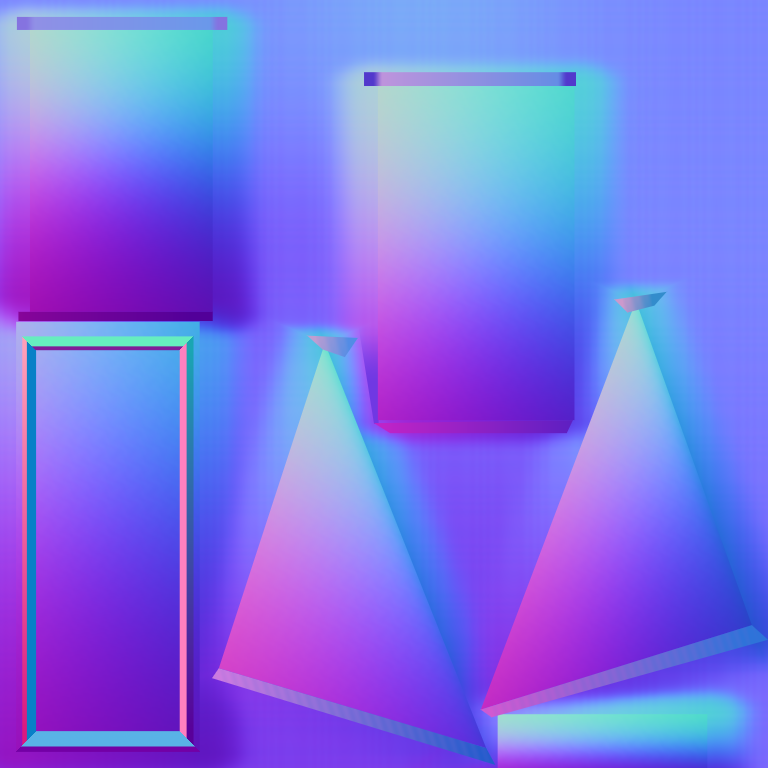
Write a WebGL 1 fragment shader that draws this texture map.

```glsl
precision highp float;
// Baked normal map: rectangular panels, a framed panel and two tall wedges.
// Faces hold linearly varying slopes; each bleeds its edge slope into the
// padding around it, and slopes are then encoded as colour.
uniform vec2 u_resolution;

// Running sums: weighted slope of the padding, slope and cover of the faces.
vec3 aura = vec3(0.), solid = vec3(0.);

vec3 encode(vec2 slope) { return .5 + .5 * normalize(vec3(slope, 1.)); }

// Antialiased coverage of a signed distance.
float fill(float d) { return clamp(.5 - d * u_resolution.y, 0., 1.); }

float box(vec2 p, vec2 lo, vec2 hi) {
  vec2 d = max(lo - p, p - hi);
  return min(max(d.x, d.y), 0.) + length(max(d, 0.));
}

// Distance to a line, positive on its right.
float side(vec2 p, vec2 a, vec2 b) {
  vec2 e = normalize(b - a);
  return dot(p - a, vec2(e.y, -e.x));
}

float quad(vec2 p, vec2 a, vec2 b, vec2 c, vec2 d) {
  return max(max(side(p, a, b), side(p, b, c)), max(side(p, c, d), side(p, d, a)));
}

void addFace(vec2 slope, float d, vec2 bleed, float reach) {
  reach = max(reach, 0.) / .035;
  aura += vec3(bleed, 1.) * exp(-reach * reach);
  solid = mix(solid, vec3(slope, 1.), fill(d));
}

// Slope ranges: xs runs left to right, ys runs bottom to top.
void panel(vec2 p, vec2 lo, vec2 hi, vec2 xs, vec2 ys) {
  vec2 q = clamp((p - lo) / (hi - lo), 0., 1.), k = vec2(1., 1.8);
  vec2 s = vec2(mix(xs.x, xs.y, q.x), mix(ys.y, ys.x, pow(1. - q.y, 1.3)));
  addFace(s, box(p, lo, hi), s, box(p * k, lo * k, hi * k));
}

// Corners left, right and apex, with a slope at each; the right edge is rounded.
void wedge(vec2 p, vec2 a, vec2 b, vec2 c, vec2 sa, vec2 sb, vec2 sc) {
  vec3 d = vec3(side(p, b, c), side(p, c, a), side(p, a, b));
  vec3 w = max(d / vec3(side(a, b, c), side(b, c, a), side(c, a, b)), 0.);
  w /= w.x + w.y + w.z;
  vec2 s = sa * w.x + sb * w.y + sc * w.z;
  vec2 bleed = s * vec2(.4, .8) - vec2(.3 + .7 * exp(-abs(d.x) / .025), 0.);
  s.x -= (.2 + .5 * w.z) * exp(-abs(d.x) / .012);
  float m = max(d.x, max(d.y, d.z));
  addFace(s, m, bleed, max(m, (p.y - c.y) * 2.5));
}

// Horizontal colour ramp inside a shape.
void ramp(inout vec3 col, vec3 left, vec3 right, float t, float d) {
  col = mix(col, mix(left, right, clamp(t, 0., 1.)), fill(d));
}

// Thin bar with dark ends.
void lip(inout vec3 col, vec2 p, vec2 lo, vec2 hi, vec3 left, vec3 right, vec3 end) {
  float t = (p.x - lo.x) / (hi.x - lo.x), k = smoothstep(.41, .46, abs(t - .5));
  ramp(col, mix(left, end, k), mix(right, end, k), t, box(p, lo, hi));
}

// Mitred frame with two bevels around the inner box.
vec3 framed(vec3 col, vec2 p, vec2 lo, vec2 hi) {
  vec2 a = lo - p, b = p - hi, width = vec2(.012, .018);
  float m = max(max(a.x, a.y), max(b.x, b.y)), h = clamp(-a.y / (hi.y - lo.y), 0., 1.);
  vec3 inner = vec3(.03, .5, .78), outer = mix(vec3(.85, .1, .5), vec3(1., .62, .72), h);
  if (m == b.x) {
    inner = vec3(1., .5, .75);
    outer = mix(vec3(.35, 0., .6), vec3(.1, .65, .7), h);
    width.x = .009;
  } else if (m == b.y) {
    inner = vec3(.5, .1, .6);
    outer = vec3(.4, .93, .75);
    width.x = .005;
  } else if (m == a.y) {
    inner = vec3(.35, .7, .9);
    outer = vec3(.45, 0., .65);
    width = vec2(.02, .027);
  }
  return mix(col, mix(outer, inner, fill(m - width.x)), fill(-m) * fill(m - width.y));
}

void main() {
  vec2 p = gl_FragCoord.xy / u_resolution;
  // Panels and wedges
  panel(p, vec2(.039, .594), vec2(.277, .961), vec2(.65, -.72), vec2(-2.2, 1.1));
  panel(p, vec2(.492, .453), vec2(.748, .888), vec2(.68, -.6), vec2(-1.3, 1.1));
  panel(p, vec2(.021), vec2(.26, .581), vec2(.42, -.6), vec2(-1.9, .45));
  panel(p, vec2(.648, 0.), vec2(.921, .07), vec2(.4, -.65), vec2(-.9, 1.2));
  wedge(p, vec2(.285, .13), vec2(.633, .026), vec2(.423, .553), vec2(1.17, -.83), vec2(-.45, -.86), vec2(.4, 1.27));
  wedge(p, vec2(.626, .076), vec2(.979, .186), vec2(.828, .608), vec2(1., -1.25), vec2(-1., -.85), vec2(.55, 1.15));
  // Padding: broad ambient slope, bleeding edges, faint streaks
  float low = 1. - smoothstep(.1, .75, p.y);
  vec2 top = p - vec2(.55, 1.), gap = p - vec2(.37, .68);
  vec2 ambient = vec2(-.04, .05 - .66 * low * (1. - .65 * smoothstep(.65, 1., p.x)));
  ambient.y += .3 * exp(-dot(top, top) * 25.) - .3 * exp(-dot(gap, gap) * 50.);
  vec2 padding = (ambient * .3 + aura.xy) / (.3 + aura.z);
  vec3 col = encode(padding + .012 * sin(p.yx * 400. + 3. * sin(p.yx * 90.)));
  // Shaded sliver beside the middle panel, then the faces with fine grain
  float sliver = quad(p, vec2(.466, .58), vec2(.487, .448), vec2(.493, .448), vec2(.493, .58));
  col = mix(col, vec3(.44, .22, .89), fill(sliver) * (1. - smoothstep(.5, .58, p.y)));
  vec2 grain = .008 * sin(p.yx * 310. + 2. * sin(p * 270.) + p * 190.);
  col = mix(col, encode(solid.xy / max(solid.z, .01) + grain), solid.z);
  // Lips and lower bevels of the two upper panels
  lip(col, p, vec2(.022, .961), vec2(.296, .978), vec3(.58, .56, .9), vec3(.4, .6, .92), vec3(.52, .45, .88));
  lip(col, p, vec2(.474, .888), vec2(.75, .906), vec3(.78, .58, .86), vec3(.36, .55, .9), vec3(.32, .22, .8));
  ramp(col, vec3(.55, .02, .6), vec3(.32, 0., .6), p.x * 4., box(p, vec2(.024, .582), vec2(.277, .594)));
  ramp(col, vec3(.75, .14, .78), vec3(.36, .12, .76), p.x * 4. - 2., quad(p, vec2(.508, .436), vec2(.738, .436), vec2(.746, .453), vec2(.487, .449)));
  col = framed(col, p, vec2(.047, .048), vec2(.234, .544));
  // Ribbed wedge rims and chipped tips
  float rib = .03 * sin(p.x * 500. + p.y * 160.);
  ramp(col, vec3(.8, .48, .88), vec3(.14, .36, .8), (p.x - .28) / .36 + rib, quad(p, vec2(.276, .117), vec2(.645, .004), vec2(.633, .026), vec2(.285, .13)));
  ramp(col, vec3(.82, .35, .82), vec3(.18, .45, .85), (p.x - .63) / .35 + rib, quad(p, vec2(.64, .066), vec2(1., .167), vec2(.979, .186), vec2(.626, .076)));
  ramp(col, vec3(.75, .62, .82), vec3(.32, .55, .9), (p.x - .41) / .045 + rib, quad(p, vec2(.4, .563), vec2(.42, .545), vec2(.449, .535), vec2(.466, .56)));
  ramp(col, vec3(.8, .6, .8), vec3(.2, .55, .8), (p.x - .81) / .04 + rib, quad(p, vec2(.8, .61), vec2(.817, .593), vec2(.852, .602), vec2(.868, .62)));
  gl_FragColor = vec4(col, 1.);
}
```
